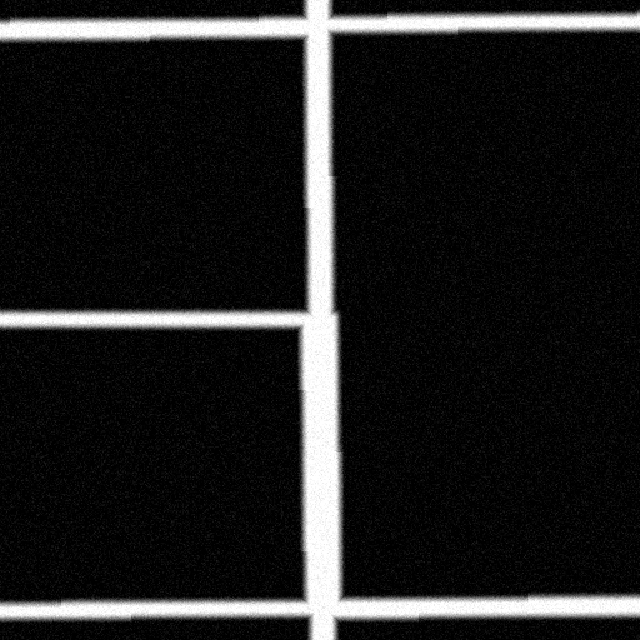
Reproduce this pattern procedurally as a WebGL 2 fragment shader.

```glsl
#version 300 es
precision highp float;
// Black tiles with soft, slightly crooked white joints: half-height tiles left, full-height right, fine grain.

#define ROW_PITCH 0.4545
#define SOFTNESS 0.0085
#define STAIR_STEP 0.0039
#define STAIR_AMOUNT 0.6
#define THIN_JOINT 0.0225
#define NARROW_POST 0.0395
#define WIDE_POST 0.0570
#define GRAIN_CELLS 512.0
#define GRAIN_STRENGTH 0.042

uniform vec2 u_resolution;
out vec4 outColor;

const vec3 TILE_BLACK = vec3(0.0);
const vec3 JOINT_WHITE = vec3(1.0);

float hash(vec2 p) {
    vec3 q = fract(vec3(p.xyx) * 0.1031);
    q += dot(q, q.yzx + 33.33);
    return fract((q.x + q.y) * q.z);
}

// Roughly normal noise with unit deviation
float grain(vec2 cell) {
    float sum = 0.0;
    for (int i = 0; i < 4; i++) sum += hash(cell + 37.7 * float(i));
    return (sum - 2.0) * 1.732;
}

// Pulls a slanted edge towards small steps
float stair(float edge) {
    float stepped = (floor(edge / STAIR_STEP) + 0.5) * STAIR_STEP;
    return mix(edge, stepped, STAIR_AMOUNT);
}

// Soft coverage between two edges
float span(float pos, float low, float high) {
    float inside = min(pos - low, high - pos);
    return smoothstep(-SOFTNESS, SOFTNESS, inside);
}

float crookedBand(float pos, float centre, float width) {
    return span(pos, stair(centre - 0.5 * width), stair(centre + 0.5 * width));
}

// Horizontal joints: every row on the left, odd rows on the right
float rowJoints(vec2 uv) {
    float side = uv.x < 0.5 ? -1.0 : 1.0;
    float row = floor((uv.y - 0.5) / ROW_PITCH + 0.5);
    float isOuter = mod(abs(row), 2.0);
    if (side > 0.0 && isOuter < 0.5) return 0.0;

    float shift = isOuter * (0.0044 + 0.0031 * side) + 0.0016 * row * side + 0.0006 * row;
    float slant = 0.010 * isOuter * (uv.x - 0.5 - 0.25 * side);
    float centre = 0.5 + row * ROW_PITCH + shift + slant;
    float width = THIN_JOINT + isOuter * (0.0045 - 0.0025 * row * side);
    return crookedBand(uv.y, centre, width);
}

// Vertical joint: a narrow post with a wider stretch beside the lower left tile
float postJoint(vec2 uv) {
    float y = uv.y - 0.5;
    float narrow = crookedBand(uv.x, 0.5012 - 0.010 * max(y, -0.3), NARROW_POST);
    float wide = crookedBand(uv.x, 0.4987 - 0.0155 * y, WIDE_POST);
    wide *= span(uv.y, 0.036, 0.512);
    return max(narrow, wide);
}

void main() {
    vec2 uv = gl_FragCoord.xy / u_resolution;
    float joint = max(rowJoints(uv), postJoint(uv));
    vec3 color = mix(TILE_BLACK, JOINT_WHITE, joint);

    // Grain over tiles and joints alike
    color += GRAIN_STRENGTH * grain(floor(uv * GRAIN_CELLS));
    outColor = vec4(clamp(color, 0.0, 1.0), 1.0);
}
```
